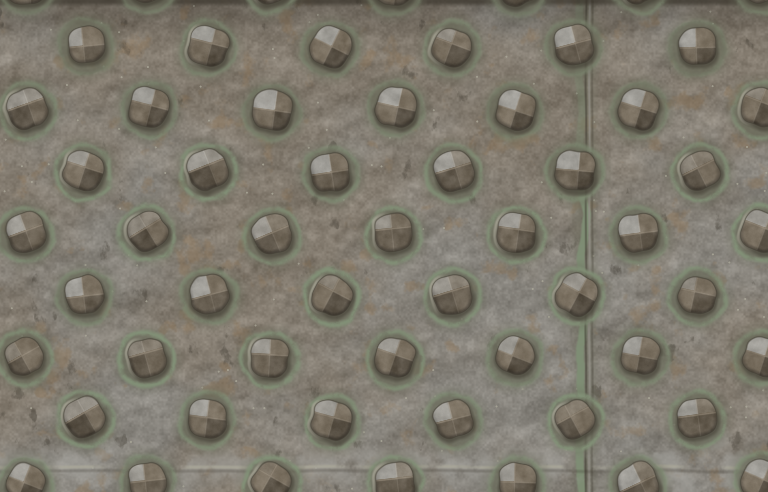
Give the GLSL for this texture, as a Shadertoy shader.

```glsl
const vec2 PITCH = vec2(0.2494, 0.1263);   // lengths are fractions of the height
const vec2 FIRST_RIVET = vec2(0.1725, 0.906);
const float ROW_SHIFT = 0.120, JITTER = 0.007;
const float HEAD_HALF = 0.0375, HEAD_CORNER = 0.028, HEAD_TURN = 1.1;
const float HALO_RADIUS = 0.060;
const float SEAM_X = 1.196, LEDGE_Y = 0.050;
const vec2 LIGHT = vec2(-0.30, 0.954);
const vec3 PLATE = vec3(0.515, 0.482, 0.435), PLATE_COOL = vec3(0.535, 0.522, 0.495);
const vec3 RUST = vec3(0.545, 0.445, 0.325), CRUST = vec3(0.670, 0.660, 0.600);
const vec3 PATINA = vec3(0.495, 0.555, 0.455), PATINA_DARK = vec3(0.410, 0.415, 0.350);
const vec3 HEAD_DARK = vec3(0.335, 0.305, 0.260), HEAD_MID = vec3(0.480, 0.440, 0.380);
const vec3 HEAD_LIT = vec3(0.640, 0.635, 0.615), SHADOW = vec3(0.235, 0.215, 0.180);

float hash(vec2 p) {
    vec3 q = fract(p.xyx * 0.1031);
    q += dot(q, q.yzx + 33.33);
    return fract((q.x + q.y) * q.z);
}
float noise(vec2 p) {
    vec2 i = floor(p), f = fract(p), e = vec2(0.0, 1.0);
    f = f * f * (3.0 - 2.0 * f);
    return mix(mix(hash(i), hash(i + e.yx), f.x),
               mix(hash(i + e.xy), hash(i + e.yy), f.x), f.y);
}
float fbm(vec2 p) {
    float sum = 0.0, amp = 0.5;
    for (int i = 0; i < 5; i++, amp *= 0.5) {
        sum += amp * noise(p);
        p = mat2(1.6, 1.2, -1.2, 1.6) * p + 7.3;
    }
    return sum;
}
float band(float x, float halfWidth) { return 1.0 - smoothstep(0.0, halfWidth, abs(x)); }

// Offset from the nearest rivet, and its lattice id
vec2 nearestRivet(vec2 p, out vec2 id) {
    vec2 best = vec2(9.0);
    float row0 = round((p.y - FIRST_RIVET.y) / PITCH.y);
    for (float row = row0 - 1.0; row < row0 + 1.5; row++) {
        vec2 base = FIRST_RIVET + vec2(-ROW_SHIFT * mod(row, 2.0), row * PITCH.y);
        float col = round((p.x - base.x) / PITCH.x);
        vec2 cell = vec2(col, row) + 40.0;
        vec2 wobble = vec2(hash(cell), hash(cell + 91.0)) - 0.5;
        vec2 d = p - base - vec2(col * PITCH.x, 0.0) - JITTER * wobble;
        if (dot(d, d) < dot(best, best)) { best = d; id = cell; }
    }
    return best;
}

// Hammered sheet with rust, pits and pale flecks
vec3 plate(vec2 p) {
    float cool = smoothstep(0.35, 0.75, fbm(p * 4.0 + 4.0) + 0.25 * (0.45 - p.y));
    vec3 c = mix(PLATE, PLATE_COOL, cool);
    vec2 q = p * vec2(11.0, 14.0);
    c += 0.34 * (fbm(q) - fbm(q + 0.18 * LIGHT));
    c += 0.10 * (fbm(p * 60.0) - 0.48) + 0.055 * (noise(p * 230.0) - 0.5);
    c = mix(c, RUST, 0.40 * smoothstep(0.60, 0.76, fbm(p * 24.0 + 31.0)));
    c = mix(c, SHADOW, 0.40 * smoothstep(0.70, 0.80, fbm(p * vec2(28.0, 20.0) + 63.0)));
    vec2 cell = floor(p * 55.0);
    vec2 spot = fract(p * 55.0) - 0.3 - 0.4 * vec2(hash(cell + 5.0), hash(cell + 17.0));
    return mix(c, CRUST, 0.8 * step(0.96, hash(cell)) * smoothstep(0.17, 0.05, length(spot)));
}

// Vertical joint with patina, worn ledge below, dark upper edge
vec3 addJoints(vec3 c, vec2 p) {
    float s = p.x - SEAM_X - 0.003 * (noise(p * 12.0) - 0.5);
    float trail = s + 0.012 + 0.026 * (fbm(vec2(3.0, p.y * 9.0)) - 0.45);
    float strength = mix(0.35, 0.95, smoothstep(0.68, 0.58, p.y));
    c = mix(c, PATINA_DARK, 0.5 * band(s + 0.008, 0.040));
    c = mix(c, PATINA, strength * smoothstep(0.011, 0.005, abs(trail)));
    c = mix(c, SHADOW, 0.5 * band(s + 0.005, 0.004) + 0.3 * band(s - 0.008, 0.004));
    c = mix(c, PLATE_COOL * 1.08, 0.75 * band(s - 0.002, 0.004));
    float ledge = p.y - LEDGE_Y - 0.006 * (noise(p * 9.0) - 0.5);
    float worn = smoothstep(0.36, 0.62, fbm(p * 18.0 + 11.0));
    float reach = mix(0.06, 0.15, smoothstep(SEAM_X, SEAM_X + 0.2, p.x));
    c = mix(c, HEAD_LIT, 0.65 * worn * smoothstep(reach, 0.0, abs(ledge)));
    c = mix(c, CRUST, 0.75 * worn * band(ledge, 0.006));
    c = mix(c, SHADOW, 0.25 * band(ledge + 0.008, 0.006));
    c *= 1.0 - 0.17 * smoothstep(0.90, 1.0, p.y);
    return mix(c, SHADOW, 0.7 * smoothstep(0.984, 0.997, p.y));
}

vec3 addRivet(vec3 c, vec2 p, float px) {
    vec2 id, d = nearestRivet(p, id);
    vec3 rnd = vec3(hash(id + 7.0), hash(id + 23.0), hash(id + 57.0));
    // Patina halo with a brighter ragged rim
    float r = length(d + vec2(0.0, 0.004)) + 0.015 * (fbm(p * 26.0) - 0.48);
    float age = mix(0.55, 1.0, rnd.x) * mix(1.0, 0.6, smoothstep(0.62, 0.8, p.y));
    c = mix(c, PATINA_DARK, 0.40 * smoothstep(0.082, 0.052, r));
    c = mix(c, PATINA_DARK, 0.60 * smoothstep(HALO_RADIUS, HALO_RADIUS - 0.006, r));
    float flake = smoothstep(0.25, 0.55, fbm(p * 70.0));
    c = mix(c, PATINA * 1.04, age * (0.5 + 0.4 * flake) * band(r - HALO_RADIUS + 0.004, 0.009));
    // Rounded head, turned a little
    float turn = HEAD_TURN * (rnd.y - 0.5);
    mat2 spin = mat2(cos(turn), sin(turn), -sin(turn), cos(turn));
    vec2 q = spin * d;
    vec2 b = abs(q) - HEAD_HALF * mix(0.96, 1.04, rnd.z) + HEAD_CORNER;
    float sd = length(max(b, 0.0)) + min(max(b.x, b.y), 0.0) - HEAD_CORNER;
    sd += 0.005 * (noise(p * 45.0) - 0.5);
    float crescent = smoothstep(0.010, 0.004, sd) * smoothstep(0.2, 0.9, -d.x / length(d + 1e-4));
    c = mix(c, CRUST, 0.8 * crescent * step(0.65, rnd.x));
    c = mix(c, SHADOW, 0.5 * smoothstep(0.009, 0.0, sd + 0.10 * dot(d, LIGHT)));
    c = mix(c, SHADOW, 0.6 * band(sd, 0.003));
    // Four facets meeting off centre
    vec2 u = q - 0.014 * (rnd.zx - 0.5) - spin * vec2(0.0, 0.004);
    vec2 side = clamp(u / (px + 0.0008), -1.0, 1.0);
    float lit = dot(side * 0.7071, spin * LIGHT);
    lit += 0.25 * dot(side, rnd.xz - 0.5) + 0.5 * side.x * side.y * (rnd.y - 0.5);
    vec3 head = mix(HEAD_DARK, HEAD_MID, smoothstep(-1.4, 0.1, lit));
    head = mix(head, HEAD_LIT, 0.9 * smoothstep(0.45, 0.95, lit));
    head += 0.05 * band(min(abs(u.x), abs(u.y)), 0.0025) + 0.17 * (fbm(p * 60.0 + 9.0) - 0.48);
    head *= 1.0 - 0.28 * smoothstep(-0.009, 0.0, sd) * smoothstep(0.03, -0.03, d.y);
    return mix(c, head, smoothstep(px, -px, sd));
}

void mainImage(out vec4 fragColor, in vec2 fragCoord) {
    vec2 p = fragCoord / iResolution.y;
    vec3 c = addRivet(addJoints(plate(p), p), p, 1.0 / iResolution.y);
    fragColor = vec4(clamp(c, 0.0, 1.0), 1.0);
}
```
